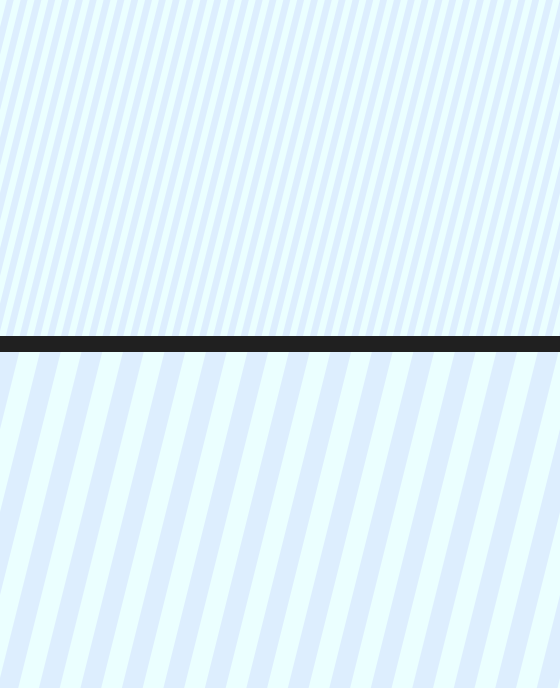
Top: the whole. Bottom: its middle third, enlarged.
Write a WebGL 1 fragment shader that draws this pattern.

```glsl
precision highp float;

uniform vec2 u_resolution;

// Signed distance to the edge of a light stripe, in stripe periods.
float stripeDistance(float phase) {
    return abs(fract(phase + 0.5) - 0.5) - 0.25;
}

void main() {
    // Canvas widths, measured from the upper left corner.
    vec2 p = vec2(gl_FragCoord.x, u_resolution.y - gl_FragCoord.y) / u_resolution.x;

    // Slanted stripes: one step across for every four down.
    vec2 slant = vec2(1.0, 0.25);
    float repeats = 40.5;
    float phase = (dot(p, slant) - 0.0306) * repeats;

    // Edge softened over one pixel.
    float pixel = repeats * length(slant) / u_resolution.x;
    float dark = clamp(stripeDistance(phase) / pixel + 0.5, 0.0, 1.0);

    vec3 mint = vec3(0.92, 1.0, 1.0);
    vec3 paleBlue = vec3(0.868, 0.932, 0.995);
    gl_FragColor = vec4(mix(mint, paleBlue, dark), 1.0);
}
```
